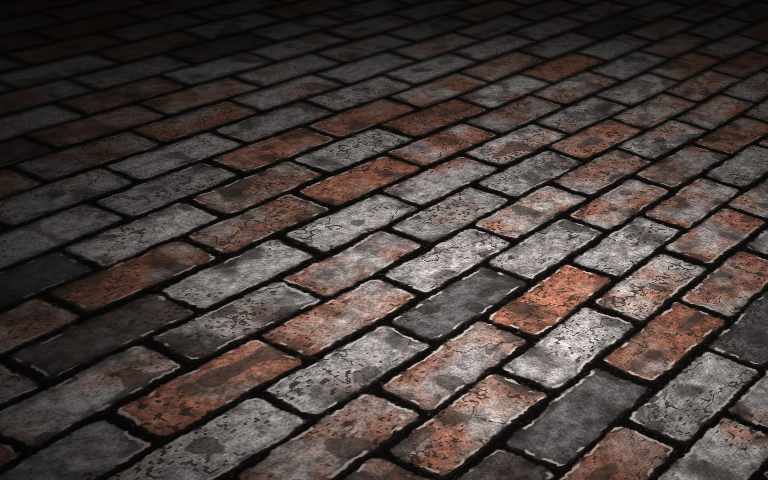
Write a Shadertoy shader that draws this texture.

```glsl
// Worn clay paving bricks in running bond, seen obliquely under a pool of light.
// Each pixel is projected onto the ground plane, split into jittered brick cells,
// then shaded with layered noise for stains, pits, cracks and chipped rims.

const vec2  ORIGIN       = vec2(0.740, 0.458);   // canvas position of brick (0,0)
const vec2  ALONG_STEP   = vec2(0.219, 0.110);   // canvas step along one brick
const vec2  ACROSS_STEP  = vec2(0.103, -0.0406); // canvas step across one row
const vec2  PERSPECTIVE  = vec2(0.102, -0.020);  // shrink per brick and per row
const float BRICK_ASPECT = 2.1;
const float ROW_SHIFT    = 0.42;
const float HALF_GAP     = 0.062;
const float CORNER       = 0.09;
const vec2  SIDE_OFFSET  = vec2(-0.050, 0.055);  // visible near faces
const vec2  LIGHT_CENTRE = vec2(1.06, 0.33);
const vec2  LIGHT_RADIUS = vec2(1.12, 0.66);
const float LIGHT_FALL   = 1.65;
const float EXPOSURE     = 1.10;
const float AMBIENT      = 0.055;
const vec3  GREY_CLAY    = vec3(0.69, 0.660, 0.650);
const vec3  RED_CLAY     = vec3(0.63, 0.405, 0.325);
const vec3  CHARCOAL     = vec3(0.27, 0.26, 0.26);
const vec3  SOOT         = vec3(0.17, 0.15, 0.14);
const vec3  SIDE_CLAY    = vec3(0.16, 0.13, 0.115);
const vec3  JOINT        = vec3(0.045, 0.038, 0.036);
const vec3  WORN_RIM     = vec3(0.82, 0.77, 0.74);

float hash(vec2 p) {
    return fract(sin(dot(p, vec2(127.1, 311.7))) * 43758.5453);
}

float noise(vec2 p) {
    vec2 i = floor(p), f = fract(p);
    f = f * f * (3.0 - 2.0 * f);
    return mix(mix(hash(i), hash(i + vec2(1, 0)), f.x),
               mix(hash(i + vec2(0, 1)), hash(i + vec2(1, 1)), f.x), f.y);
}

float fbm(vec2 p) {
    float sum = 0.0, amp = 0.5;
    for (int i = 0; i < 5; i++) {
        sum += amp * noise(p);
        p = mat2(1.6, 1.2, -1.2, 1.6) * p + 7.3;
        amp *= 0.5;
    }
    return sum / 0.969;
}

float roundBox(vec2 p, vec2 halfSize) {
    vec2 d = abs(p) - halfSize + CORNER;
    return length(max(d, 0.0)) + min(max(d.x, d.y), 0.0) - CORNER;
}

// Inverse perspective: canvas position to (brick, row) coordinates.
vec2 toGround(vec2 p) {
    vec2 r = p - ORIGIN;
    return inverse(mat2(ALONG_STEP - PERSPECTIVE.x * r,
                        ACROSS_STEP - PERSPECTIVE.y * r)) * r;
}

void mainImage(out vec4 fragColor, in vec2 fragCoord) {
    vec2 p = fragCoord / iResolution.y;
    vec2 ground = toGround(p);
    float pixel = length(fwidth(ground * vec2(BRICK_ASPECT, 1.0))) * 0.5;

    // Depth of field: the far edge and the left side are softer.
    float blur = clamp(smoothstep(0.6, 1.05, p.y)
               + 0.4 * smoothstep(0.4, 0.0, p.x) * smoothstep(0.1, 0.5, p.y), 0.0, 1.0);
    float detail = 1.0 - 0.8 * blur;
    float soft = pixel + 0.006 + 0.11 * blur;

    // Running bond cells, each brick slightly displaced and turned.
    ground.y += 0.12 * (noise(ground * vec2(0.7, 0.3)) - 0.5);
    float row = floor(ground.y + 0.5);
    float along = ground.x - ROW_SHIFT * mod(row, 2.0);
    vec2 id = vec2(floor(along + 0.5), row);
    vec2 local = vec2(along - id.x, ground.y - row) * vec2(BRICK_ASPECT, 1.0);
    vec2 jitter = vec2(hash(id + 3.1), hash(id + 8.7)) - 0.5;
    local += 0.05 * jitter + 0.06 * jitter.x * vec2(-local.y, local.x);
    vec2 q = local + id * vec2(17.3, 11.9);

    // Ragged brick outline and its near side faces.
    vec2 halfSize = vec2(0.5 * BRICK_ASPECT, 0.5) - HALF_GAP;
    float ragged = 0.10 * (fbm(q * 4.0) - 0.45) + 0.03 * (noise(q * 22.0) - 0.5);
    float edge = roundBox(local, halfSize) + ragged * detail;
    float side = roundBox(local - SIDE_OFFSET, halfSize) + ragged * detail;
    float top = 1.0 - smoothstep(-soft, soft, edge);
    float sideMask = 1.0 - smoothstep(-soft, soft, side);

    // Clay tint: mostly grey, some dusty red, a few charcoal, with blotches.
    float stain = fbm(q * 1.7 + 4.0);
    float grain = fbm(q * 9.0);
    float kind = hash(id + 21.4);
    float redness = smoothstep(0.42, 0.85, 0.55 * kind + 0.8 * stain - 0.10);
    vec3 clay = mix(GREY_CLAY, RED_CLAY, redness);
    clay = mix(clay, CHARCOAL, 0.8 * step(0.95, hash(id + 5.5)));
    clay *= 0.86 + 0.24 * hash(id + 14.2);
    clay *= 1.0 + detail * (0.80 * (grain - 0.5) + 0.42 * (noise(q * 42.0) - 0.5));
    float grime = smoothstep(0.50, 0.80, fbm(q * 2.3 + 31.0));
    clay = mix(clay, SOOT, 0.6 * grime);

    // Wear: pits, sunken spalls, hairline cracks and pale chipped rims.
    float pits = smoothstep(0.70, 0.82, noise(q * 21.0)) * smoothstep(0.42, 0.60, stain);
    float spall = smoothstep(0.80, 0.84, noise(q * 2.2 + 50.0) + 0.16 * (grain - 0.5));
    float vein = abs(fbm(q * 1.5 + 70.0) - 0.5);
    float crack = (1.0 - smoothstep(0.0, 0.007 + 0.4 * pixel, vein)) * step(0.60, hash(id + 40.0));
    clay = mix(clay, SOOT, detail * max(0.75 * pits, max(0.55 * spall, 0.8 * crack)));
    clay *= 1.0 - 0.22 * smoothstep(-0.16, 0.0, edge);
    float rim = smoothstep(-0.065, -0.035, edge) * smoothstep(0.005, -0.015, edge);
    clay = mix(clay, WORN_RIM, 0.8 * detail * rim * smoothstep(0.50, 0.66, noise(q * 7.0)));

    // Joints with gritty dirt, then side faces, then brick tops.
    vec3 color = JOINT * (0.5 + grain + 3.0 * detail * smoothstep(0.78, 0.92, noise(q * 28.0)));
    color = mix(color, SIDE_CLAY * (0.3 + 0.9 * grain), 0.6 * sideMask);
    color = mix(color, clay, top);

    // Pool of light fading into a dark surround.
    vec2 fromLight = (p - LIGHT_CENTRE) / LIGHT_RADIUS;
    float light = exp(-LIGHT_FALL * dot(fromLight, fromLight));
    light = (EXPOSURE * light + AMBIENT) * (1.0 - 0.5 * smoothstep(0.82, 1.0, p.y));
    fragColor = vec4(clamp(color * light + 0.008, 0.0, 1.0), 1.0);
}
```
